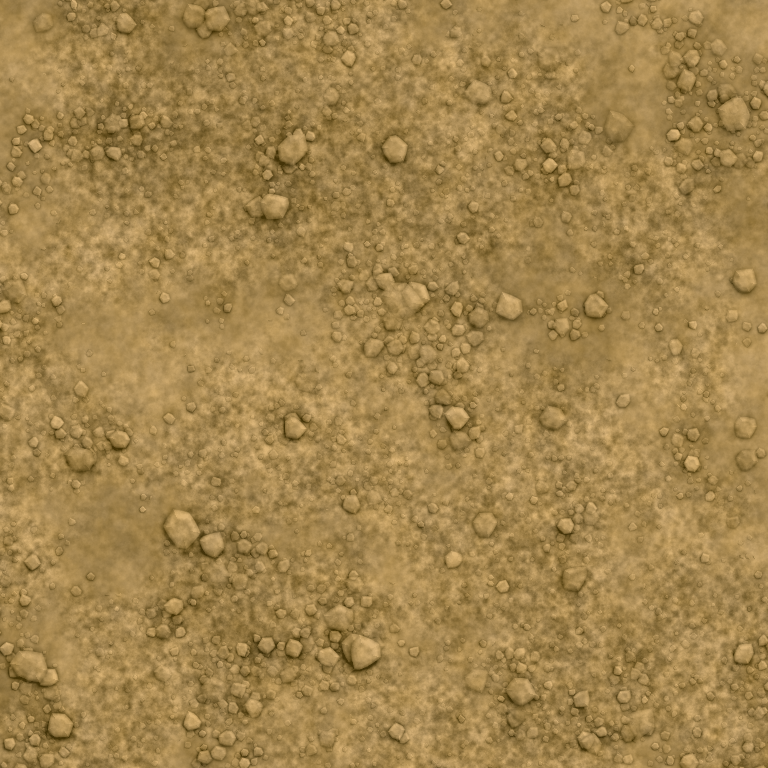
Give the GLSL for this texture, as a WebGL 1 fragment shader.

```glsl
precision highp float;
uniform vec2 u_resolution;

const vec3 DARK_EARTH = vec3(0.44, 0.35, 0.16);
const vec3 PALE_SAND = vec3(0.79, 0.65, 0.42);
const vec2 LIGHT = vec2(0.5, 0.85);
const float TAU = 6.28319;

float hash(vec2 p) {
  vec3 q = fract(vec3(p.xyx) * 0.1031);
  q += dot(q, q.yzx + 33.33);
  return fract((q.x + q.y) * q.z);
}

vec2 hash2(vec2 p) {
  return vec2(hash(p), hash(p + 57.3));
}

float noise(vec2 p) {
  vec2 cell = floor(p);
  vec2 f = fract(p);
  f = f * f * (3.0 - 2.0 * f);
  float low = mix(hash(cell), hash(cell + vec2(1.0, 0.0)), f.x);
  float high = mix(hash(cell + vec2(0.0, 1.0)), hash(cell + 1.0), f.x);
  return mix(low, high, f.y);
}

float fbm(vec2 p) {
  float sum = 0.0;
  float amplitude = 0.5;
  for (int i = 0; i < 4; i++) {
    sum += amplitude * (noise(p) - 0.5);
    p = mat2(1.6, 1.2, -1.2, 1.6) * p + 17.0;
    amplitude *= 0.55;
  }
  return sum;
}

// Rounded polygon: x is the normalised reach, y the light on the nearest facet
vec2 stoneShape(vec2 p, vec2 id) {
  float polygon = -1.0;
  float facet = 0.0;
  for (int i = 0; i < 6; i++) {
    float k = float(i);
    float angle = TAU * (k + 0.8 * hash(id + k * 3.7)) / 6.0;
    vec2 normal = vec2(cos(angle), sin(angle));
    float side = dot(p, normal) * (0.9 + 0.45 * hash(id + k * 5.1));
    if (side > polygon) {
      polygon = side;
      facet = dot(normal, LIGHT);
    }
  }
  return vec2(mix(polygon, length(p), 0.25), facet);
}

// Where stones gather, shared by all sizes
float clusterDensity(vec2 uv) {
  return smoothstep(0.58, 0.74, noise(uv * 13.0 + 4.3));
}

// Draws one size of stones over the ground tone
float addStones(float tone, vec2 uv, float scale, vec2 radii, vec2 density,
                float opacity, float grain) {
  vec2 home = floor(uv * scale);
  for (int y = -1; y <= 1; y++) {
    for (int x = -1; x <= 1; x++) {
      vec2 cell = home + vec2(float(x), float(y));
      vec2 id = cell + scale * 7.0;
      vec2 center = cell + 0.14 + 0.72 * hash2(id);
      float chance = mix(density.x, density.y, clusterDensity(center / scale));
      if (hash(id + 91.7) > chance) continue;

      float radius = mix(radii.x, radii.y, hash(id + 23.1));
      float blur = max(0.05, 0.8 * scale / (u_resolution.x * radius));
      vec2 p = (uv * scale - center) / radius;
      vec2 shape = stoneShape(p, id);
      float visible = opacity * mix(0.3, 1.0, hash(id + 41.9));

      // Contact shadow, heavier away from the light
      float gap = max(mix(shape.x, length(p + LIGHT * 0.25), 0.5) - 0.95, 0.0);
      tone -= 0.95 * visible * exp(-5.0 * gap);

      // Flat top, chamfered facets and a dark rim
      float chamfer = smoothstep(0.4, 0.65, shape.x);
      float body = 0.93 + 0.3 * (hash(id + 67.0) - 0.5) + grain;
      body += 0.28 * shape.y * chamfer + 0.1 * dot(p, LIGHT);
      body -= 0.5 * smoothstep(0.72, 1.05, shape.x);
      float cover = 1.0 - smoothstep(1.0 - blur, 1.0 + blur, shape.x);
      tone = mix(tone, body, cover * mix(0.4, 1.0, visible));
    }
  }
  return tone;
}

void main() {
  vec2 uv = gl_FragCoord.xy / u_resolution;

  // Drifted dust with rough, gritty patches
  float rough = smoothstep(-0.2, 0.1, fbm(uv * 7.0 + 31.0));
  float grain = fbm(uv * 125.0);
  float tone = 0.57 + 0.5 * fbm(uv * 4.0) + 0.55 * fbm(uv * 24.0 + 9.0);
  tone += mix(0.5, 1.35, rough) * grain - 0.1 * clusterDensity(uv);

  // Grit, pebbles and stones, from small to large
  float texture = 0.75 * grain;
  tone = addStones(tone, uv, 95.0, vec2(0.25, 0.46), vec2(0.22 * rough, 0.5), 0.35, texture);
  tone = addStones(tone, uv, 58.0, vec2(0.26, 0.46), vec2(0.04, 0.5), 0.7, texture);
  tone = addStones(tone, uv, 36.0, vec2(0.26, 0.42), vec2(0.025, 0.45), 0.85, texture);
  tone = addStones(tone, uv, 23.0, vec2(0.26, 0.42), vec2(0.025, 0.4), 0.95, texture);
  tone = addStones(tone, uv, 11.0, vec2(0.20, 0.28), vec2(0.02, 0.25), 1.0, texture);

  // Slight drift between warm and grey sand
  vec3 color = mix(DARK_EARTH, PALE_SAND, clamp(tone, -0.5, 1.2));
  color += vec3(-0.02, 0.0, 0.05) * fbm(uv * 45.0 + 70.0);
  gl_FragColor = vec4(color, 1.0);
}
```
